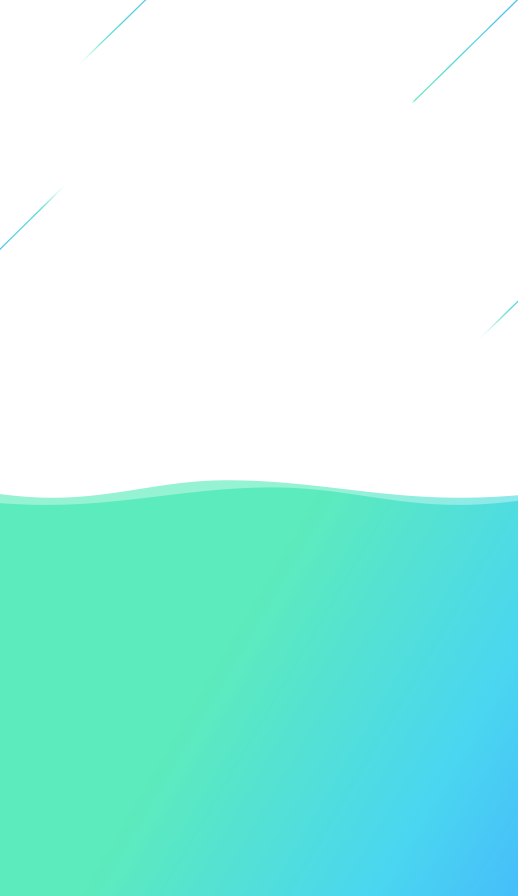
A WebGL 1 fragment shader for this background:

```glsl
precision highp float;

// White sky with thin diagonal streaks above a rolling body of water.
// The water is a slanted green-to-blue gradient under a cosine crest, with a
// paler second wave behind it; streaks are segments that fade at their tips.

uniform vec2 u_resolution;

const float PI = 3.14159265;
const float ASPECT = 0.5807;              // design width over height

const vec3 WHITE = vec3(1.0);
const vec3 GREEN = vec3(0.362, 0.922, 0.737);
const vec3 CYAN  = vec3(0.290, 0.840, 0.940);
const vec3 BLUE  = vec3(0.275, 0.745, 0.980);

// Gradient axis and the positions of its three stops along it
const vec2  SLANT = vec2(0.86, 0.51);
const vec3  STOPS = vec3(0.586, 0.866, 1.009);
const float SHEEN_POS = 0.603;
const float SHEEN_WIDTH = 0.011;
const float SHEEN_AMOUNT = 0.010;

// Waves: crest x, left and right distance from crest to trough
const vec3 BACK_SHAPE  = vec3(0.254, 0.195, 0.262);
const vec3 FRONT_SHAPE = vec3(0.306, 0.254, 0.208);
// Waves: crest depth and trough depth, measured down from the top
const vec2 BACK_DEPTH  = vec2(0.5360, 0.5555);
const vec2 FRONT_DEPTH = vec2(0.5440, 0.5635);
const float BACK_OPACITY = 0.65;

const float STREAK_HALF_WIDTH = 0.0007;
const float LONG_FADE = 0.40;
const float SHORT_FADE = 0.04;

// Depth of a wave's edge at x: one cosine hump with unequal sides
float waveDepth(float x, vec3 shape, vec2 depth) {
  float offset = x - shape.x;
  float phase = offset / (offset < 0.0 ? shape.y : shape.z);
  return mix(depth.y, depth.x, 0.5 + 0.5 * cos(PI * phase));
}

// Smooth coverage of the region below a wave's edge
float waveMask(vec2 p, vec3 shape, vec2 depth, float pixel) {
  return clamp((p.y - waveDepth(p.x, shape, depth)) / pixel + 0.5, 0.0, 1.0);
}

// Slanted gradient with a faint dark-to-light crease
vec3 waterColor(vec2 p) {
  float s = dot(p, SLANT);
  vec3 color = mix(GREEN, CYAN, clamp((s - STOPS.x) / (STOPS.y - STOPS.x), 0.0, 1.0));
  color = mix(color, BLUE, clamp((s - STOPS.y) / (STOPS.z - STOPS.y), 0.0, 1.0));
  float crease = (s - SHEEN_POS) / SHEEN_WIDTH;
  return color + SHEEN_AMOUNT * crease * exp(-crease * crease);
}

// Lays a thin segment over the base: clear and green at the tip, blue at the tail
vec3 addStreak(vec3 base, vec2 p, vec2 tip, vec2 tail, float fade, float pixel) {
  vec2 axis = tail - tip;
  float t = clamp(dot(p - tip, axis) / dot(axis, axis), 0.0, 1.0);
  float dist = length(p - tip - axis * t);
  float cover = clamp((STREAK_HALF_WIDTH - dist) / pixel + 0.5, 0.0, 1.0);
  return mix(base, mix(GREEN, BLUE, t), cover * smoothstep(0.0, fade, t));
}

void main() {
  // Design space: y runs down from the top, one unit is the canvas height
  vec2 uv = gl_FragCoord.xy / u_resolution;
  vec2 p = vec2(uv.x * ASPECT, 1.0 - uv.y);
  float pixel = 1.0 / u_resolution.y;

  // Sky streaks
  vec3 color = WHITE;
  color = addStreak(color, p, vec2(0.0850, 0.0755), vec2(0.189, -0.025), LONG_FADE, pixel);
  color = addStreak(color, p, vec2(0.4610, 0.1160), vec2(0.584, -0.004), SHORT_FADE, pixel);
  color = addStreak(color, p, vec2(0.0755, 0.2040), vec2(-0.013, 0.291), LONG_FADE, pixel);
  color = addStreak(color, p, vec2(0.5340, 0.3815), vec2(0.638, 0.281), LONG_FADE, pixel);

  // Pale back wave, then the solid front wave
  vec3 water = waterColor(p);
  color = mix(color, water, BACK_OPACITY * waveMask(p, BACK_SHAPE, BACK_DEPTH, pixel));
  color = mix(color, water, waveMask(p, FRONT_SHAPE, FRONT_DEPTH, pixel));

  gl_FragColor = vec4(color, 1.0);
}
```
